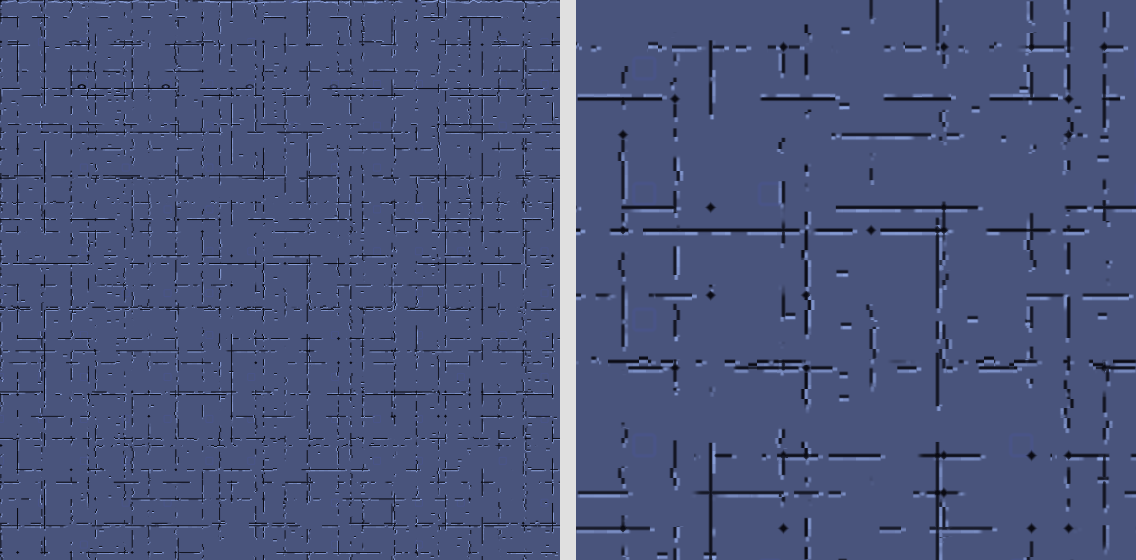
Left, the full canvas; right, a detail of the centre.
A three.js fragment shader for this texture map:

```glsl
// Slate blue sheet scored by thin, broken, embossed grid lines with small knots and chips.
varying vec2 vUv;

const float CELL = 512.0; // fine cells across the canvas

float hash(vec2 p) {
  return fract(sin(dot(p, vec2(127.1, 311.7))) * 43758.55);
}

float noise(float x, float row) {
  float i = floor(x), f = fract(x);
  f = f * f * (3.0 - 2.0 * f);
  return mix(hash(vec2(i, row)), hash(vec2(i + 1.0, row)), f);
}

// Soft stroke about one cell wide
float stroke(float d) {
  return 1.0 - smoothstep(0.1, 0.9, abs(d));
}

// Long nicked dashes on clean lines, short crumbs on rough ones
float broken(float y, float row, float rough, float gap) {
  float dashes = smoothstep(gap - 0.02, gap + 0.02, noise(y * 46.0, row));
  dashes *= smoothstep(0.2, 0.27, noise(y * 100.0, row + 0.4));
  float crumbs = smoothstep(0.42, 0.54, noise(y * 160.0, row + 0.3));
  crumbs *= smoothstep(gap - 0.19, gap - 0.14, noise(y * 42.0, row + 0.6));
  return mix(dashes, crumbs, rough);
}

// Family of dashed lines across p.x: dark, light, distance in cells, line key
vec4 strands(vec2 p, float period, float offset, float seed, vec2 roughLit, float gap) {
  float id = floor((p.x - offset) / period + 0.5);
  float row = id + seed * 37.0;
  float rough = step(hash(vec2(row, 3.7)), roughLit.x);
  float on = broken(p.y, row, rough, gap);
  float shifted = broken(p.y - 0.0028, row, rough, gap);

  // Stepped sideways jitter
  float block = floor(p.y * 170.0);
  float jitter = floor(hash(vec2(block, row + 0.1)) * 3.0) - 1.0;
  jitter *= rough * step(0.7, hash(vec2(block, row + 0.2)));
  float d = (p.x - offset - id * period) * CELL;
  float e = d - jitter;

  // Lit flank beside the dark core, lit tip after each dash
  float dark = stroke(e) * on * (0.72 + 0.23 * hash(vec2(row, 8.1)));
  float side = hash(vec2(row, 5.3)) < 0.75 ? 1.0 : -1.0;
  float lit = smoothstep(-0.08, 0.08, noise(p.y * 100.0, row + 0.8) - 1.0 + roughLit.y);
  float flank = stroke(e - side) * on * lit;
  float tip = stroke(e - 0.4 * side) * clamp(shifted - on, 0.0, 1.0);
  float light = max(flank, tip) * (0.65 + 0.35 * hash(vec2(row, 2.9)));
  return vec4(dark, light, abs(d), row);
}

// Merge two families: strongest tones, nearest line
vec4 merge(vec4 a, vec4 b) {
  return vec4(max(a.xy, b.xy), a.z < b.z ? a.zw : b.zw);
}

vec4 lattice(vec2 p, float seed, vec2 roughLit) {
  vec4 wide = strands(p, 0.078125, 0.0016, seed, roughLit, 0.38);
  vec4 early = strands(p, 0.0955, 0.0315, seed + 1.0, roughLit, 0.53);
  vec4 late = strands(p, 0.0955, 0.0748, seed + 2.0, roughLit, 0.53);
  return merge(wide, merge(early, late));
}

// Scattered chips, each a tiny dark dash with a lit lower edge
vec2 chips(vec2 p) {
  vec2 id = floor(p * 64.0);
  vec2 f = (fract(p * 64.0) - 0.5) * 8.0;
  float column = hash(vec2(id.x, 91.0));
  float present = step(hash(id + 17.0), 0.03 + 0.32 * step(0.86, column));
  f.y -= floor(hash(id + 5.0) * 4.0) - 1.5;
  f.x -= hash(id + 9.0) * 2.0 - 1.0;
  float ends = 1.0 - smoothstep(0.0, 0.8, abs(f.x) - 0.3 - 1.3 * hash(id + 2.0));
  return vec2(0.8 * stroke(f.y), stroke(f.y - 1.0)) * ends * present;
}

// Faint rounded squares on a loose repeat
float ghostSquares(vec2 p) {
  vec2 id = floor(p / 0.0748 + 0.5);
  vec2 b = abs(p - id * 0.0748) * CELL - 2.2;
  float d = length(max(b, 0.0)) + min(max(b.x, b.y), 0.0) - 1.0;
  return 0.35 * stroke(d) * step(hash(id + 40.0), 0.5);
}

void main() {
  vec2 p = vec2(vUv.x, 1.0 - vUv.y);
  vec4 vertical = lattice(p, 1.0, vec2(0.7, 0.5));
  vec4 level = lattice(p.yx, 11.0, vec2(0.15, 0.72));
  vec2 tone = max(max(vertical.xy, level.xy), chips(p));

  // Small diamond knots where lines cross
  float knot = 1.0 - smoothstep(0.6, 2.1, vertical.z + level.z);
  tone.x = max(tone.x, 0.95 * knot * step(hash(vec2(vertical.w, level.w)), 0.22));

  // A few dark eyelets in one upper row
  float k = floor((p.x - 0.146) / 0.15 + 0.5);
  vec2 eye = (p - vec2(0.146 + k * 0.15, 0.155)) * CELL;
  float shown = step(k, 3.0) * step(0.0, k) * (1.0 - 0.2 * k);
  tone.x = max(tone.x, shown * stroke(length(eye * vec2(0.6, 1.0)) - 1.8));
  tone.y = max(tone.y, shown * stroke(length(eye)));

  // Ragged lit edge along the top
  float edgeY = p.y * CELL - 3.0 * noise(p.x * 110.0, 70.0);
  float edge = smoothstep(0.35, 0.45, noise(p.x * 45.0, 71.0));
  tone.y = max(tone.y, edge * stroke(edgeY));

  vec3 color = mix(vec3(0.287, 0.33, 0.487), vec3(0.28, 0.33, 0.61), ghostSquares(p));
  color = mix(color, vec3(0.025, 0.025, 0.05), tone.x);
  vec3 shine = mix(vec3(0.46, 0.53, 0.74), vec3(0.56, 0.65, 0.88), hash(floor(p * 128.0)));
  color = mix(color, shine, tone.y * (1.0 - 0.8 * smoothstep(0.3, 0.7, tone.x)));
  gl_FragColor = vec4(color, 1.0);
}
```
